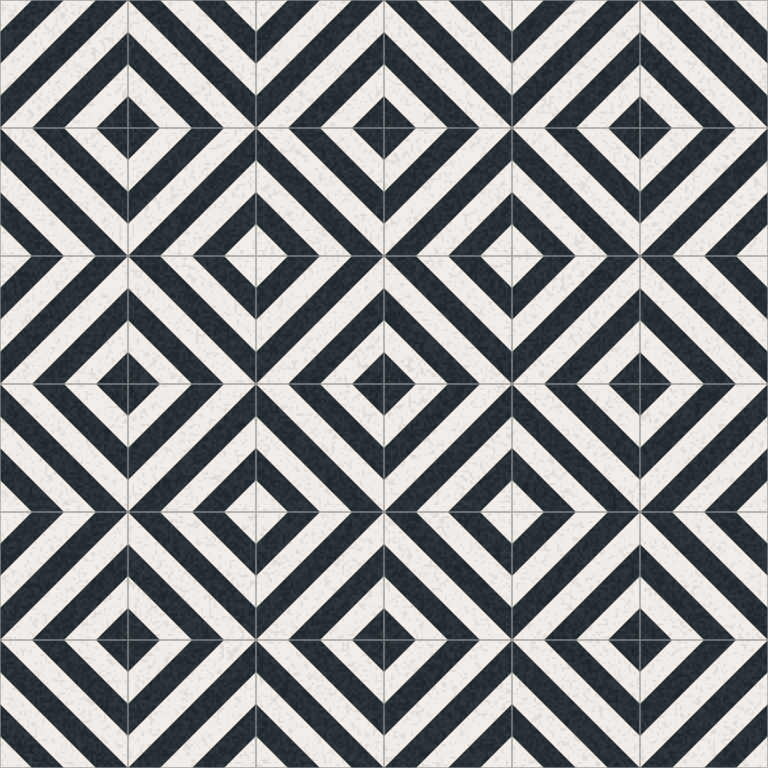
This pattern is drawn by a WebGL 1 fragment shader. Its source:

```glsl
precision highp float;
// Cement tiles with diagonal stripes that meet in concentric black and white diamonds.

uniform vec2 u_resolution;

const float REPEATS = 3.0;          // diamonds across and down
const float TILES = 2.0 * REPEATS;  // square tiles across and down
const float GROUT_WIDTH = 0.0019;   // share of the canvas
const float GROUT_OPACITY = 0.75;
const float EDGE_SOFTNESS = 0.0015;
const float GRAIN_CELLS = 300.0;    // whole number, so the grain wraps
const float DARK_GRAIN = 0.085;
const float LIGHT_GRAIN = 0.07;

const vec3 DARK = vec3(0.160, 0.188, 0.207);
const vec3 LIGHT = vec3(0.930, 0.918, 0.908);
const vec3 GROUT = vec3(0.57, 0.58, 0.58);

float hash(vec2 p) {
  vec3 q = fract(p.xyx * vec3(0.1031, 0.1030, 0.0973));
  q += dot(q, q.yzx + 33.33);
  return fract((q.x + q.y) * q.z);
}

// Value noise that repeats after a whole number of cells.
float wrappedNoise(vec2 uv, float cells) {
  vec2 p = uv * cells;
  vec2 a = mod(floor(p), cells);
  vec2 b = mod(a + 1.0, cells);
  vec2 f = fract(p);
  f = f * f * (3.0 - 2.0 * f);
  return mix(mix(hash(a), hash(vec2(b.x, a.y)), f.x),
             mix(hash(vec2(a.x, b.y)), hash(b), f.x), f.y);
}

// 1 on dark stripes: bands a quarter of a tile wide around each diamond centre.
float darkStripe(vec2 uv, float soft) {
  vec2 fromCentre = abs(fract(uv * REPEATS) - 0.5) * 2.0;
  float reach = fromCentre.x + fromCentre.y;
  float wave = abs(fract(reach * 2.0 - 0.25) - 0.5) - 0.25;
  float dist = wave / (2.0 * TILES * sqrt(2.0));
  return smoothstep(-0.5 * soft, 0.5 * soft, dist);
}

// 1 on the joints between tiles.
float groutLine(vec2 uv, float pixel) {
  vec2 toJoint = (0.5 - abs(fract(uv * TILES) - 0.5)) / TILES;
  float dist = min(toJoint.x, toJoint.y) - 0.5 * GROUT_WIDTH;
  return 1.0 - smoothstep(-0.5 * pixel, 0.5 * pixel, dist);
}

void main() {
  vec2 uv = gl_FragCoord.xy / u_resolution;
  float pixel = 1.0 / min(u_resolution.x, u_resolution.y);

  // Fine speckle: even on the dark stripes, small dips on the light ones.
  float grain = wrappedNoise(uv, GRAIN_CELLS);
  vec3 dark = DARK + DARK_GRAIN * (grain - 0.5);
  vec3 light = LIGHT + 0.01 - LIGHT_GRAIN * smoothstep(0.55, 0.95, grain);

  float stripe = darkStripe(uv, max(EDGE_SOFTNESS, 1.5 * pixel));
  vec3 color = mix(light, dark, stripe);

  // Thin translucent joints.
  color = mix(color, GROUT, GROUT_OPACITY * groutLine(uv, pixel));
  gl_FragColor = vec4(color, 1.0);
}
```
